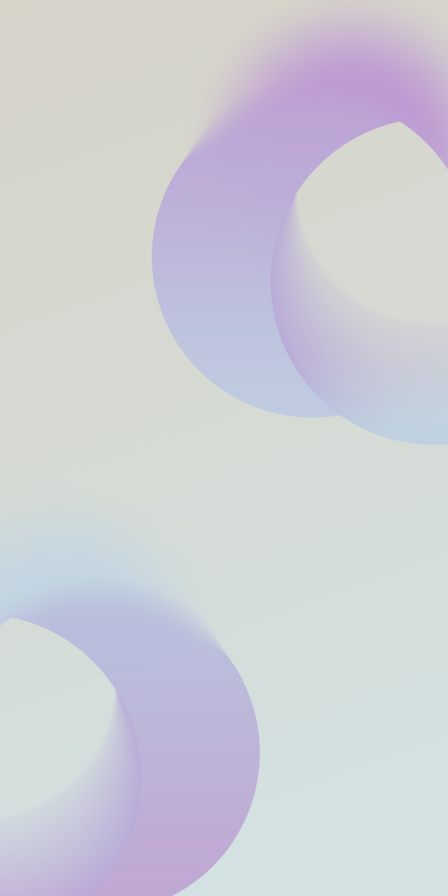
Give the GLSL for this background, as a WebGL 1 fragment shader.

```glsl
precision highp float;
// Two translucent trefoils of overlapping discs on a pale diagonal gradient.
uniform vec2 u_resolution;

float disc(vec2 p, vec2 center, float radius) {
  return length(p - center) - radius;
}

// Antialiased coverage of the inside of a distance field.
float inside(float d, float blur) {
  return 1.0 - smoothstep(-blur, blur, d);
}

// Layers one trefoil over the backdrop; y runs downward, in canvas widths.
vec3 trefoil(vec3 backdrop, vec2 p, vec3 crown, vec3 bodyTop, vec3 bodyLow, vec3 foot) {
  float pixel = 0.8 / u_resolution.x;
  float crownDist = disc(p, vec2(0.786, 0.339), 0.385);
  float bodyDist = disc(p, vec2(0.698, 0.573), 0.359);
  float footDist = disc(p, vec2(0.969, 0.628), 0.365);
  float holeDist = disc(p, vec2(0.964, 0.417), 0.300);

  // Crown: fades in from its rim
  float crownAlpha = smoothstep(0.0, 0.24, -crownDist);
  vec3 color = mix(backdrop, crown, crownAlpha);

  // Body: crisp outside the crown, melting into it where they overlap
  float melt = mix(pixel, 0.05, smoothstep(0.0, 0.1, -crownDist));
  vec3 body = mix(bodyTop, bodyLow, smoothstep(0.15, 1.0, p.y));
  color = mix(color, body, 0.96 * inside(bodyDist, melt));

  // Foot: a crescent that thins out toward the clear opening
  float across = clamp(holeDist / max(holeDist - footDist, 0.001), 0.0, 1.0);
  float crescent = smoothstep(-0.004, 0.012, holeDist) * mix(0.1, 0.95, across);
  float descent = smoothstep(0.75, 1.05, p.y + 0.3 * (p.x - 0.7));
  vec3 rim = mix(vec3(0.72, 0.665, 0.845), foot, descent);
  float region = max(inside(bodyDist, pixel), smoothstep(0.5, 0.6, p.y));
  return mix(color, mix(backdrop, rim, crescent), inside(footDist, pixel) * region);
}

void main() {
  vec2 uv = gl_FragCoord.xy / u_resolution;
  vec2 p = vec2(uv.x, 2.0 - 2.0 * uv.y);

  // Backdrop: warm grey through sage to pale blue
  float slope = (p.y + 0.36 * p.x) / 2.36;
  vec3 color = mix(vec3(0.84, 0.83, 0.79), vec3(0.838, 0.856, 0.83), smoothstep(0.0, 0.5, slope));
  color = mix(color, vec3(0.83, 0.885, 0.89), smoothstep(0.4, 1.0, slope));

  // Upper right: violet crown falling to a blue foot
  color = trefoil(color, p, vec3(0.745, 0.605, 0.825), vec3(0.735, 0.64, 0.835),
                  vec3(0.745, 0.795, 0.88), vec3(0.74, 0.815, 0.885));

  // Lower left: mirrored, blue crown falling to a violet foot
  vec2 mirrored = vec2(0.919 - p.x, p.y - 1.107);
  color = trefoil(color, mirrored, vec3(0.765, 0.835, 0.885), vec3(0.725, 0.75, 0.865),
                  vec3(0.75, 0.645, 0.825), vec3(0.75, 0.615, 0.825));

  gl_FragColor = vec4(color, 1.0);
}
```
